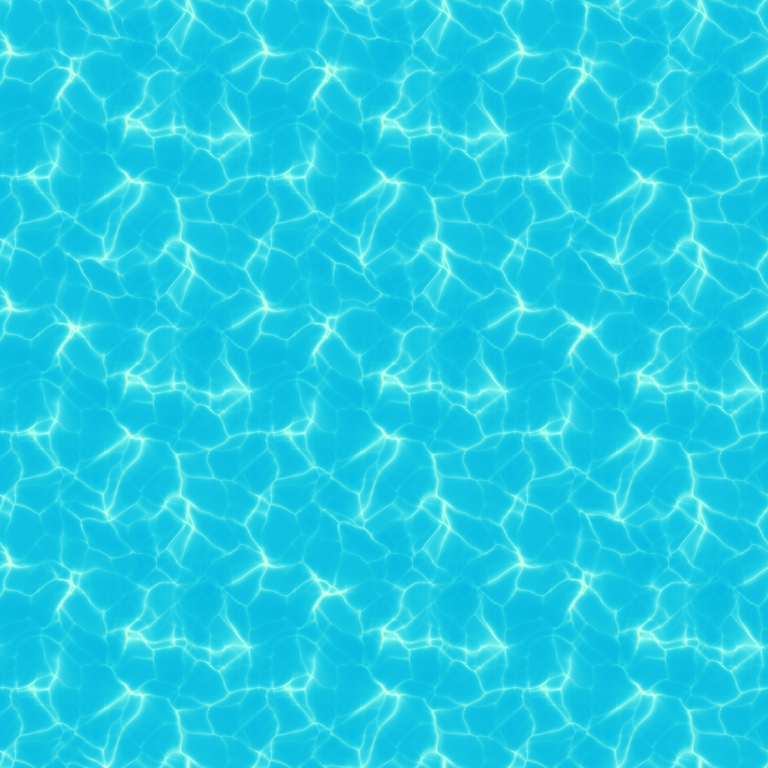
Reproduce this texture procedurally as a WebGL 1 fragment shader.

```glsl
precision highp float;

uniform vec2 u_resolution;

const float TAU = 6.2831853;
const float REPEATS = 3.0;                  // tiles across and down
const vec2 VARIED_SPOT = vec2(0.41, 0.89);  // place in a tile that differs per repeat

const float BIG_CELLS = 4.0;                // cells per tile in each web
const float MID_CELLS = 7.0;
const float FINE_CELLS = 15.0;
const float BIG_LIGHT = 1.0;
const float MID_LIGHT = 0.72;
const float FINE_LIGHT = 0.55;
const float CORE_WIDTH = 0.007;             // line widths in tiles
const float HALO_WIDTH = 0.024;
const float NODE_WIDTH = 0.022;
const float JITTER = 0.86;
const float BASE_LIGHT = 0.08;
const float MID_LEVEL = 0.30;               // light at which WATER is reached

const vec3 DEEP = vec3(0.02, 0.72, 0.87);
const vec3 WATER = vec3(0.11, 0.80, 0.89);
const vec3 GLINT = vec3(0.55, 0.98, 0.93);
const vec3 SPARK = vec3(0.80, 1.00, 0.92);

vec2 hash2(vec2 p) {
  vec3 q = fract(p.xyx * vec3(0.1031, 0.1030, 0.0973));
  q += dot(q, q.yzx + 33.33);
  return fract((q.xx + q.yz) * q.zy);
}

// Wraps whole numbers into 0 .. period - 1
vec2 wrap(vec2 n, float period) {
  return n - period * floor((n + 0.5) / period);
}

// Feature point of a cell, shared by all tiles except at the varied spot
vec2 cellPoint(vec2 cell, float cells, float seed) {
  vec2 home = wrap(cell, cells);
  vec2 tile = wrap(floor((cell + 0.5) / cells), REPEATS);
  vec2 offset = abs(home - floor(VARIED_SPOT * cells));
  float varied = 1.0 - step(0.5, max(offset.x, offset.y));
  return 0.5 + JITTER * (hash2(home + seed + varied * 19.0 * tile) - 0.5);
}

// Three nearest feature distances, in tiles
vec3 nearest(vec2 p, float cells, float seed) {
  vec2 q = p * cells;
  vec2 base = floor(q);
  vec3 near = vec3(9.0);
  for (int y = -1; y <= 1; y++) {
    for (int x = -1; x <= 1; x++) {
      vec2 cell = base + vec2(float(x), float(y));
      float d = length(cell + cellPoint(cell, cells, seed) - q);
      if (d < near.x) near = vec3(d, near.xy);
      else if (d < near.y) near = vec3(near.x, d, near.y);
      else near.z = min(near.z, d);
    }
  }
  return near / cells;
}

// Smooth layered sines in -1 .. 1, one period per tile
float swell(vec2 p, float phase) {
  vec2 a = TAU * p;
  return 0.40 * sin(a.x + 2.0 * a.y + phase + sin(a.y - phase))
       + 0.35 * sin(3.0 * a.x - a.y + 2.3 * phase)
       + 0.25 * sin(2.0 * a.x + 4.0 * a.y - 1.7 * phase);
}

// Bends straight cell borders into wavy light lines
vec2 refractTile(vec2 p) {
  vec2 a = TAU * p;
  p += 0.022 * sin(a.yx * 2.0 + vec2(0.6, 2.1) + sin(a));
  p += 0.010 * sin(a.yx * 5.0 + a * 2.0 + vec2(3.7, 1.2));
  return p + 0.0035 * sin(a.yx * 11.0 - a * 4.0 + vec2(1.9, 4.4));
}

// Light gathered along cell borders, fading in and out, brightest at nodes
float caustic(vec2 p, float cells, float seed) {
  vec3 near = nearest(p, cells, seed);
  float scale = sqrt(BIG_CELLS / cells);
  float border = 0.5 * (near.y - near.x);
  float node = exp(-(near.z - near.x) / (NODE_WIDTH * scale));
  float core = exp(-border / (CORE_WIDTH * scale));
  float halo = exp(-border / (HALO_WIDTH * scale));
  float fade = smoothstep(-0.55, 0.65, swell(p, seed));
  return (0.45 * core + 0.32 * halo) * mix(0.15, 1.0, fade) + 0.3 * node * core;
}

void main() {
  vec2 p = gl_FragCoord.xy / u_resolution * REPEATS;
  vec2 bent = refractTile(p);

  // Broad webs, then faint filaments that gather around them
  float light = BIG_LIGHT * caustic(bent, BIG_CELLS, 3.0);
  light += MID_LIGHT * caustic(bent + 0.02 * swell(p, 5.0), MID_CELLS, 11.0);
  float filaments = caustic(bent + 0.015 * swell(p, 1.0), FINE_CELLS, 23.0);
  light += FINE_LIGHT * filaments * (0.15 + min(light, 0.6));
  light += BASE_LIGHT + 0.07 * swell(p, 2.6);

  // Water colour by light level
  vec3 color = mix(DEEP, WATER, clamp(light / MID_LEVEL, 0.0, 1.0));
  color = mix(color, GLINT, clamp((light - MID_LEVEL) / (1.0 - MID_LEVEL), 0.0, 1.0));
  color = mix(color, SPARK, smoothstep(0.9, 1.4, light));
  gl_FragColor = vec4(color, 1.0);
}
```
